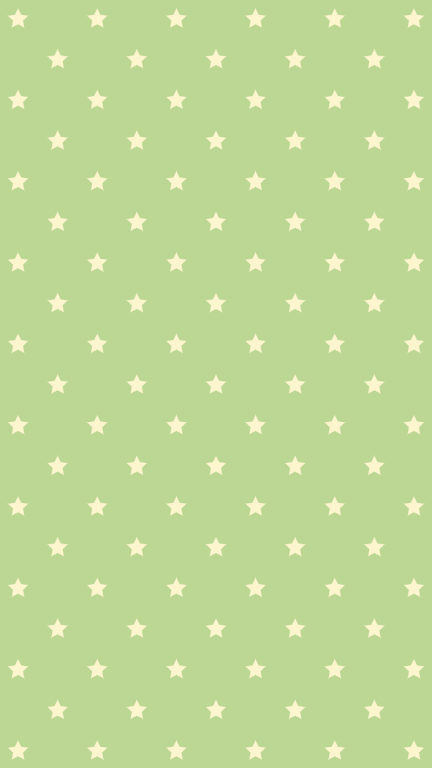
Give the GLSL for this pattern, as a Shadertoy shader.

```glsl
// Staggered rows of small cream five-pointed stars on a soft green ground.

const vec3 GROUND_COLOR = vec3(0.738, 0.839, 0.580);
const vec3 STAR_COLOR   = vec3(0.988, 0.961, 0.804);

// Lengths are fractions of the canvas height.
const vec2  PERIOD       = vec2(0.1031, 0.1059); // one star to the next in line
const vec2  CENTER_SHIFT = vec2(0.0, -0.0013);   // balances the star's tall top tip
const float TIP_RADIUS   = 0.0138;
const float VALLEY_RATIO = 0.50;                 // inner radius over tip radius

const float PI = 3.14159265;

// Offset from the nearest point of a rectangular lattice.
vec2 latticeOffset(vec2 p) {
    return (fract(p / PERIOD + 0.5) - 0.5) * PERIOD;
}

// Signed distance to the edges of an upright five-pointed star.
float starDistance(vec2 p) {
    const float halfSector = PI / 5.0;
    float angle = atan(p.x, p.y);
    angle = abs(mod(angle + halfSector, 2.0 * halfSector) - halfSector);
    vec2 folded = length(p) * vec2(cos(angle), sin(angle));

    vec2 tip = vec2(TIP_RADIUS, 0.0);
    vec2 valley = TIP_RADIUS * VALLEY_RATIO * vec2(cos(halfSector), sin(halfSector));
    vec2 edge = valley - tip;
    vec2 outward = normalize(vec2(edge.y, -edge.x));
    return dot(folded - tip, outward);
}

void mainImage(out vec4 fragColor, in vec2 fragCoord) {
    float pixel = 1.0 / iResolution.y;
    vec2 p = (fragCoord - 0.5 * iResolution.xy) * pixel - CENTER_SHIFT;

    // Two lattices, half a period apart, form the stagger.
    float d = min(starDistance(latticeOffset(p)),
                  starDistance(latticeOffset(p + 0.5 * PERIOD)));

    float coverage = 1.0 - smoothstep(-0.75 * pixel, 0.75 * pixel, d);
    fragColor = vec4(mix(GROUND_COLOR, STAR_COLOR, coverage), 1.0);
}
```
